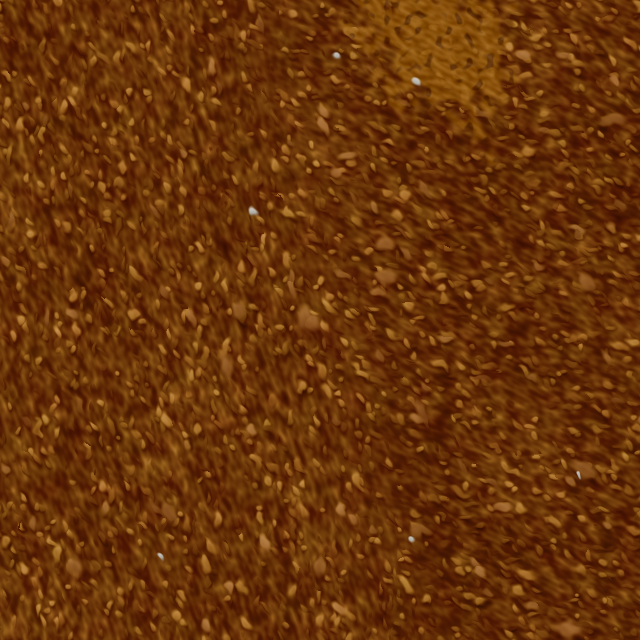
A WebGL 1 fragment shader for this texture:

```glsl
precision highp float;
// Coarse amber gravel: fine streaked soil under scattered, shaded grains.
// Stretched gradient noise makes the soil; jittered cells place the ellipses.
// Streaks and grains turn from steep (left) to shallow (right).

uniform vec2 u_resolution;

vec2 hash2(vec2 p) {
  vec3 q = fract(p.xyx * vec3(0.1031, 0.1030, 0.0973));
  q += dot(q, q.yzx + 33.33);
  return fract((q.xx + q.yz) * q.zy);
}

float cornerSlope(vec2 cell, vec2 offset) {
  float angle = 6.2832 * hash2(cell).x;
  return dot(vec2(cos(angle), sin(angle)), offset);
}

float gradientNoise(vec2 p) {
  vec2 i = floor(p), f = fract(p);
  vec2 u = f * f * f * (f * (f * 6.0 - 15.0) + 10.0);
  vec2 e = vec2(1.0, 0.0);
  float low = mix(cornerSlope(i, f), cornerSlope(i + e, f - e), u.x);
  float high = mix(cornerSlope(i + e.yx, f - e.yx),
                   cornerSlope(i + e.xx, f - e.xx), u.x);
  return mix(low, high, u.y);
}

// Coordinates along and across a direction
vec2 alongAcross(vec2 p, float angle) {
  float c = cos(angle), s = sin(angle);
  return vec2(c * p.x + s * p.y, c * p.y - s * p.x);
}

// 0 in the steep left zone, 1 in the shallow right zone
float zone(vec2 p) {
  return smoothstep(-0.1, 0.14, p.x - 0.64 + 0.26 * p.y);
}

float grainAngle(vec2 p) {
  return mix(1.92, 2.65, zone(p));
}

float streaks(vec2 p, float angle, vec2 frequency) {
  return gradientNoise(alongAcross(p, angle) * frequency + 90.0);
}

float soil(vec2 p, vec2 frequency) {
  return mix(streaks(p, 1.92, frequency), streaks(p, 2.65, frequency), zone(p));
}

// Scattered ellipses: x cover, y top light, z random id, w shadow below
vec4 grains(vec2 p, float cells, float density, vec2 radii, float seed) {
  vec4 result = vec4(0.0);
  vec2 home = floor(p * cells);
  for (int j = -1; j <= 1; j++) {
    for (int i = -1; i <= 1; i++) {
      vec2 cell = home + vec2(float(i), float(j));
      vec2 place = hash2(cell + seed);
      vec2 look = hash2(cell + seed + 57.0);
      vec2 pick = hash2(cell + seed + 131.0);
      vec2 center = (cell + place) / cells;
      vec2 size = radii * mix(vec2(0.5, 0.6), vec2(1.2), look);
      float angle = grainAngle(center) + 1.2 * (pick.y - 0.5);
      vec2 d = p - center;
      float reach = length(alongAcross(d, angle) / size);
      vec2 drop = d + vec2(-0.3, 0.9) * radii.y;
      float dropReach = length(alongAcross(drop, angle) / size);
      float present = step(pick.x, density);
      float cover = present * (1.0 - smoothstep(0.45, 1.3, reach));
      float shadow = present * (1.0 - smoothstep(0.5, 1.4, dropReach));
      if (cover > result.x) {
        result.xyz = vec3(cover, clamp(d.y / radii.x, -1.0, 1.0), look.y);
      }
      result.w = max(result.w, shadow);
    }
  }
  return result;
}

// Earth colours from deep brown (below 0) to pale ochre (1 and above)
vec3 earth(float tone) {
  vec3 c = mix(vec3(0.22, 0.06, 0.005), vec3(0.32, 0.11, 0.01),
               clamp(tone * 2.0 + 1.0, 0.0, 1.0));
  c = mix(c, vec3(0.39, 0.18, 0.02), clamp(tone * 4.0, 0.0, 1.0));
  c = mix(c, vec3(0.46, 0.25, 0.05), clamp(tone * 4.0 - 1.0, 0.0, 1.0));
  c = mix(c, vec3(0.56, 0.34, 0.09), clamp(tone * 4.0 - 2.0, 0.0, 1.0));
  c = mix(c, vec3(0.67, 0.45, 0.18), clamp(tone * 4.0 - 3.0, 0.0, 1.0));
  return mix(c, vec3(0.84, 0.65, 0.38), clamp(tone * 2.0 - 2.0, 0.0, 1.0));
}

// Lays grains of a base tone over a tone field
float layGrains(float tone, vec4 g, float base, float spread) {
  tone -= 0.2 * g.w * (1.0 - g.x);
  return mix(tone, base + spread * (g.z - 0.5) + 0.3 * g.y, g.x);
}

void main() {
  vec2 p = gl_FragCoord.xy / u_resolution;
  vec2 warp = vec2(gradientNoise(p * 60.0), gradientNoise(p * 60.0 + 40.0));
  vec2 q = p + 0.006 * warp;

  // Soil and grains
  float fine = soil(p, vec2(62.0, 125.0));
  float tone = 0.24 + 0.7 * soil(q, vec2(32.0, 66.0)) + 0.35 * fine;
  vec4 small = grains(q, 62.0, 0.5, vec2(0.0092, 0.004), 11.0);
  vec4 medium = grains(q, 36.0, 0.28, vec2(0.014, 0.0058), 203.0);
  vec4 pebble = grains(q, 12.0, 0.09, vec2(0.02, 0.012), 317.0);
  tone = layGrains(tone, small, 0.55, 0.9);
  tone = layGrains(tone, medium, 0.68, 0.8);
  tone = layGrains(tone, pebble, 0.7, 0.2) + 0.2 * fine;
  tone += 0.2 * gradientNoise(p * 5.0 + 7.0) + 0.22 * gradientNoise(p * 17.0);
  tone += 0.03 - 0.06 * zone(p);
  vec3 color = earth(tone);
  color.g += 0.03 * gradientNoise(p * 28.0 + 15.0);

  // Dusty pink stones
  float pink = max(pebble.x, medium.x * smoothstep(0.7, 0.8, fract(medium.z * 7.0)));
  color = mix(color, vec3(0.55, 0.33, 0.15) + 0.2 * (tone - 0.65), 0.6 * pink);

  // Sandy patch with dark specks
  vec2 fromPatch = alongAcross(p - vec2(0.68, 0.94), 2.3) / vec2(0.17, 0.11);
  float ragged = 0.6 * gradientNoise(p * 14.0) + 0.7 * gradientNoise(p * 45.0);
  float patchCover = 1.0 - smoothstep(0.6, 1.05, length(fromPatch) + ragged);
  float specks = smoothstep(0.12, 0.4, gradientNoise(p * 62.0 + 20.0));
  vec3 sand = mix(vec3(0.56, 0.34, 0.05), vec3(0.37, 0.19, 0.02), specks);
  color = mix(color, sand + 0.12 * fine + 0.06 * (tone - 0.3), 0.88 * patchCover);

  // Rare pale glints
  vec4 glint = grains(q, 7.0, 0.1, vec2(0.008, 0.005), 419.0);
  color = mix(color, vec3(0.76, 0.77, 0.76) + 0.15 * glint.y, 0.9 * glint.x);
  gl_FragColor = vec4(clamp(color, 0.0, 1.0), 1.0);
}
```
